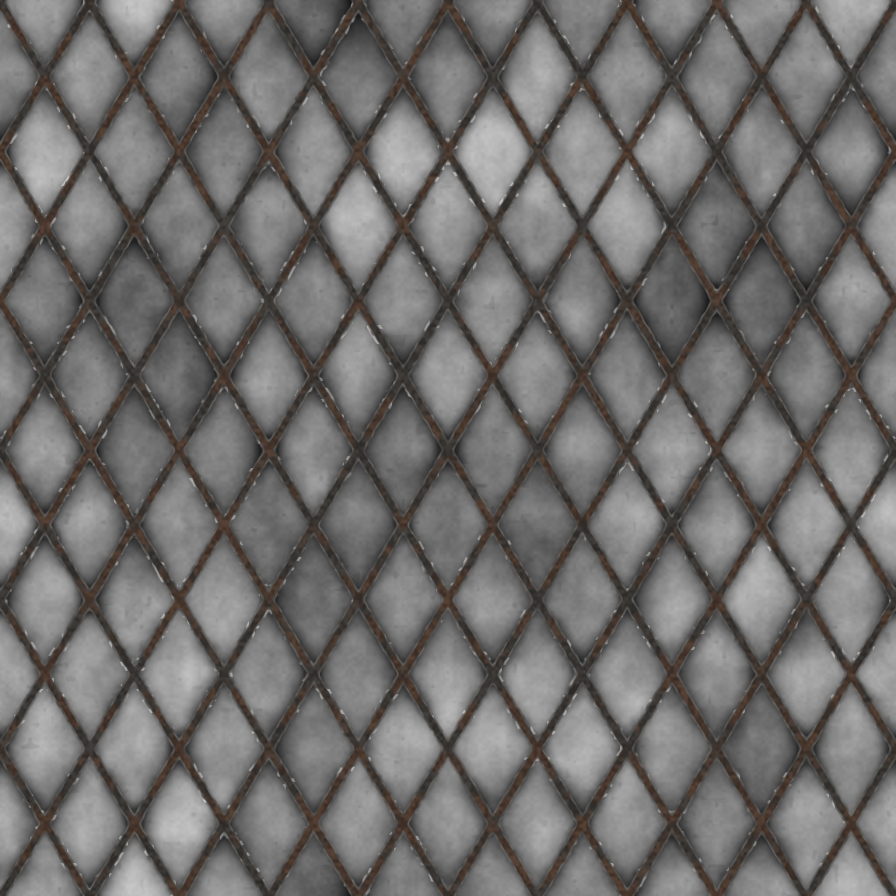
Write a Shadertoy shader that draws this texture.

```glsl
// Weathered grey panels behind a diamond lattice of rusty bars, tiling in both directions.

#define REPEATS vec2(10.0, 6.0)   // diamonds across and down
#define GRID_SHIFT 0.0025         // lowers the lattice slightly
#define BAR_HALF 0.0036           // half width of the dark bar core
#define RIM_HALF 0.0056           // half width including the worn rim
#define SOOT_REACH 0.0075         // fade distance of the grime beside bars
#define SOOT_AMOUNT 0.52
#define PANEL_TONE 0.57
#define CELL_VARIATION 0.13
#define CLOUD_VARIATION 0.48
#define STEEL vec3(0.215, 0.205, 0.195)
#define RUST vec3(0.285, 0.215, 0.175)
#define RIM vec3(0.350, 0.345, 0.335)

float hash(vec2 p) {
    vec3 q = fract(p.xyx * 0.1031);
    q += dot(q, q.yzx + 33.33);
    return fract((q.x + q.y) * q.z);
}

// Value noise that wraps after a whole number of cells
float noise(vec2 uv, vec2 period, float seed) {
    vec2 p = uv * period;
    vec2 i = floor(p);
    vec2 f = p - i;
    f = f * f * (3.0 - 2.0 * f);
    vec2 a = mod(i, period) + seed;
    vec2 b = mod(i + 1.0, period) + seed;
    return mix(mix(hash(a), hash(vec2(b.x, a.y)), f.x),
               mix(hash(vec2(a.x, b.y)), hash(b), f.x), f.y);
}

float fbm(vec2 uv, vec2 period, float seed) {
    float sum = 0.0, weight = 0.5;
    for (int octave = 0; octave < 5; octave++) {
        sum += weight * noise(uv, period, seed);
        period *= 2.0;
        seed += 17.0;
        weight *= 0.5;
    }
    return sum / 0.96875;
}

float smoothMin(float a, float b, float k) {
    float h = max(k - abs(a - b), 0.0) / k;
    return min(a, b) - 0.25 * h * h * k;
}

void mainImage(out vec4 fragColor, in vec2 fragCoord) {
    vec2 uv = fragCoord / iResolution.xy;
    float pixel = 1.0 / iResolution.y;

    // Diagonal lattice coordinates: bars lie on whole numbers
    vec2 g = (uv + vec2(0.0, GRID_SHIFT)) * REPEATS;
    vec2 lattice = vec2(g.x + g.y, g.x - g.y);
    vec2 cell = floor(lattice);
    vec2 toBar = abs(fract(lattice + 0.5) - 0.5) / length(REPEATS);
    vec2 cellId = mod(vec2(cell.x + cell.y + 1.0, cell.x - cell.y), 2.0 * REPEATS);
    float cellRandom = hash(cellId + 5.0);

    // Layers of wear
    float cloud = fbm(uv, vec2(5.0), 11.0);
    float mottle = fbm(uv, vec2(28.0), 53.0);
    float smudge = fbm(uv, vec2(18.0), 97.0);
    float streak = noise(uv, vec2(110.0, 12.0), 31.0);
    float grain = noise(uv, vec2(256.0), 71.0);

    // Panel: cell tone, clouds, stains and fine pits
    float tone = PANEL_TONE + CELL_VARIATION * (cellRandom - 0.5);
    tone += CLOUD_VARIATION * (cloud - 0.5) + 0.24 * (mottle - 0.5);
    tone += 0.035 * (streak - 0.5) + 0.035 * (grain - 0.5);
    float pits = smoothstep(0.80, 0.95, noise(uv, vec2(120.0), 139.0));
    tone -= 0.05 * pits * smoothstep(0.45, 0.6, mottle);

    // Grime gathers along the bars and pools in the corners
    float reach = SOOT_REACH * (0.45 + 1.1 * smudge);
    vec2 fade = exp(-max(toBar - BAR_HALF, 0.0) / reach);
    float soot = fade.x + fade.y - 0.4 * fade.x * fade.y;
    soot *= 0.65 + 0.7 * smoothstep(0.25, 0.75, smudge);
    tone *= 1.0 - min(SOOT_AMOUNT * soot, 0.72);
    vec3 color = vec3(tone);

    // Bar with a ragged, chipped rim
    float ragged = 0.0012 * (noise(uv, vec2(150.0), 7.0) - 0.5);
    float d = smoothMin(toBar.x, toBar.y, 0.003) + ragged;
    float rimMask = 1.0 - smoothstep(RIM_HALF - pixel, RIM_HALF + pixel, d);
    float coreMask = 1.0 - smoothstep(BAR_HALF - pixel, BAR_HALF + pixel, d);
    float rustMask = smoothstep(0.35, 0.65, fbm(uv, vec2(40.0), 211.0));
    vec3 core = mix(STEEL, RUST, rustMask) * (0.78 + 0.44 * grain);
    vec3 rim = RIM * (0.75 + 0.5 * noise(uv, vec2(200.0), 163.0));
    color = mix(color, rim, 0.85 * rimMask);
    color = mix(color, core, coreMask);

    // Bright bare-metal chips scattered along the rim
    float chips = smoothstep(0.66, 0.86, noise(uv, vec2(170.0), 181.0));
    chips *= smoothstep(0.42, 0.62, noise(uv, vec2(36.0), 193.0));
    float edge = 1.0 - smoothstep(0.0, 0.0012 + pixel, abs(d - RIM_HALF));
    color += 0.28 * chips * edge;

    fragColor = vec4(clamp(color, 0.0, 1.0), 1.0);
}
```
